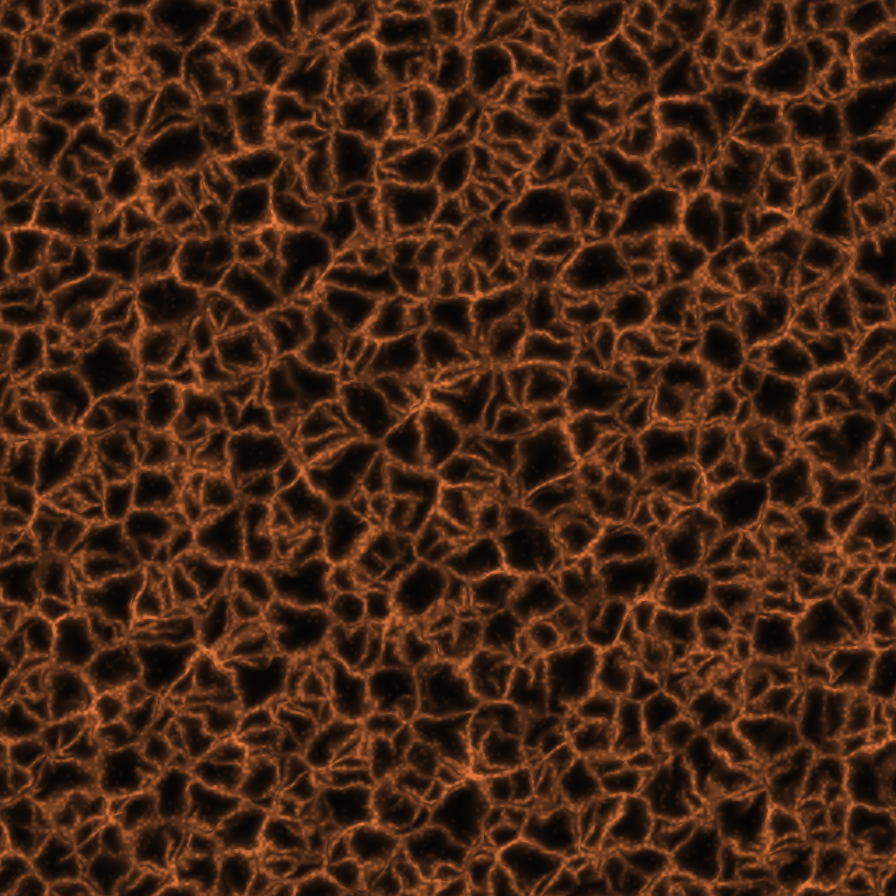
Give the GLSL for this texture, as a WebGL 1 fragment shader.

```glsl
precision highp float;
// A glowing copper web of soft filaments around dark, uneven cells.
// Two wrapped cellular nets, bent by layered sines, give the strands;
// a fine grid of random, softened specks gives them their grain.

#define COARSE_CELLS 19.0
#define FINE_CELLS 27.0
#define GRAIN_GRID 256.0
#define BEND 0.008
#define WIGGLE 0.0042
#define ROUNDING 24.0
#define HALO_WIDTH 0.0054
#define CORE_WIDTH 0.0038
#define HALO_LIGHT 0.34
#define CORE_LIGHT 0.08
#define SPECK_LIGHT 0.34
#define FLOOR_LIGHT 0.02

uniform vec2 u_resolution;

const float TAU = 6.2831853;

float hash(vec2 p) {
  vec3 q = fract(vec3(p.xyx) * 0.1031);
  q += dot(q, q.yzx + 33.33);
  return fract((q.x + q.y) * q.z);
}

// Layered sines with whole wave numbers, so the field wraps; about -1 to 1.
float waves(vec2 p, float phase) {
  vec2 a = TAU * p;
  float sum = sin(dot(a, vec2(7.0, 4.0)) + phase + 1.5 * sin(3.0 * a.y));
  sum += sin(dot(a, vec2(-5.0, 9.0)) + 2.3 * phase + 1.5 * sin(2.0 * a.x + phase));
  sum += sin(dot(a, vec2(11.0, -6.0)) + 4.1 * phase);
  return sum / 3.0;
}

// Seed point of a cell; the cell index wraps at the canvas edge.
vec2 seedPoint(vec2 cell, float count) {
  vec2 id = mod(cell, count) + count * 3.0;
  return 0.05 + 0.9 * vec2(hash(id), hash(id + 71.7));
}

// Distance to the cell border with rounded corners, in canvas units.
float borderDistance(vec2 p, float count) {
  vec2 cell = floor(p * count);
  vec2 local = p * count - cell;
  vec2 nearCell = vec2(0.0);
  vec2 nearSeed = vec2(0.0);
  float nearest = 8.0;
  for (int y = -1; y <= 1; y++) {
    for (int x = -1; x <= 1; x++) {
      vec2 offset = vec2(float(x), float(y));
      vec2 toSeed = offset + seedPoint(cell + offset, count) - local;
      float d = dot(toSeed, toSeed);
      if (d < nearest) {
        nearest = d;
        nearCell = offset;
        nearSeed = toSeed;
      }
    }
  }
  float closeness = 0.0;
  for (int y = -2; y <= 2; y++) {
    for (int x = -2; x <= 2; x++) {
      vec2 offset = nearCell + vec2(float(x), float(y));
      vec2 toSeed = offset + seedPoint(cell + offset, count) - local;
      vec2 across = toSeed - nearSeed;
      if (dot(across, across) > 0.0001) {
        float d = dot(0.5 * (nearSeed + toSeed), normalize(across));
        closeness += exp(-ROUNDING * d);
      }
    }
  }
  return max(-log(closeness + 1e-9) / (ROUNDING * count), 0.0);
}

// Soft core within a wide halo, without a sharp crest.
float strandLight(float d) {
  float core = d / CORE_WIDTH;
  float soft = 0.5 * CORE_WIDTH;
  float halo = (sqrt(d * d + soft * soft) - soft) / HALO_WIDTH;
  return HALO_LIGHT * exp(-halo) + CORE_LIGHT * exp(-core * core);
}

// One speck: likelier and brighter on the strands, with a few strays.
float speck(vec2 cell, float glow) {
  vec2 id = mod(cell, GRAIN_GRID);
  float chance = 0.03 + 0.9 * glow;
  float present = 1.0 - smoothstep(chance - 0.02, chance + 0.02, hash(id + 13.0));
  return present * (0.6 + 0.8 * hash(id + 411.0)) * (0.05 + SPECK_LIGHT * glow);
}

// Specks blended between neighbouring grid cells.
float specks(vec2 uv, float glow) {
  vec2 grid = uv * GRAIN_GRID - 0.5;
  vec2 cell = floor(grid);
  vec2 blend = smoothstep(0.0, 1.0, grid - cell);
  float low = mix(speck(cell, glow), speck(cell + vec2(1.0, 0.0), glow), blend.x);
  float high = mix(speck(cell + vec2(0.0, 1.0), glow), speck(cell + 1.0, glow), blend.x);
  return mix(low, high, blend.y);
}

void main() {
  vec2 uv = gl_FragCoord.xy / u_resolution;
  vec2 bent = uv + BEND * vec2(waves(uv, 0.4), waves(uv.yx, 2.7));
  bent += WIGGLE * vec2(waves(uv.yx * 3.0, 1.9), waves(uv * 3.0, 4.4));

  // Fine strands fade in and out, leaving loose ends in larger cells.
  float coarseDistance = borderDistance(bent, COARSE_CELLS);
  float coarse = strandLight(coarseDistance);
  float fine = strandLight(borderDistance(bent.yx, FINE_CELLS));
  coarse *= 0.95 + 0.45 * waves(bent, 5.1);
  fine *= smoothstep(-0.5, 0.35, waves(bent.yx, 1.3));
  fine *= smoothstep(-0.004, 0.007, coarseDistance);
  float glow = max(coarse, fine) + 0.2 * min(coarse, fine);

  float light = min(FLOOR_LIGHT + glow + specks(uv, glow), 0.9);
  vec3 copper = light * vec3(1.0, 0.52, 0.25) + vec3(0.0, 0.006, 0.01);
  gl_FragColor = vec4(copper, 1.0);
}
```
